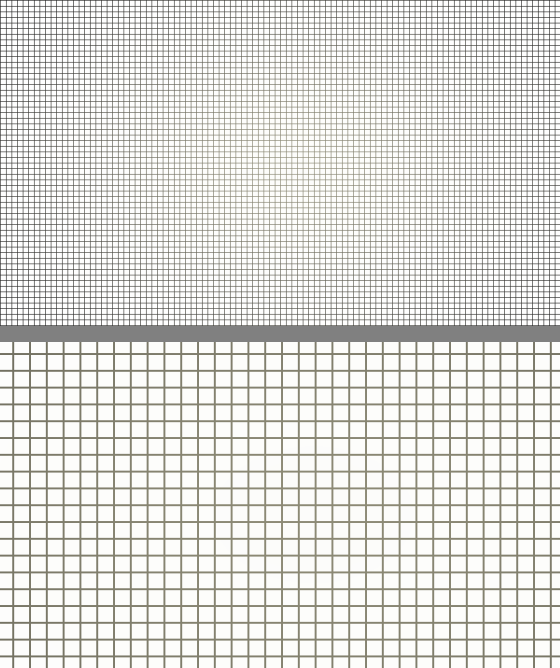
Top, the full canvas; bottom, a detail of the centre.
Give the GLSL for this pattern, as a Shadertoy shader.

```glsl
// Share of a pixel covered by grid lines, per axis, in cell units
vec2 lineCoverage(vec2 cell, float lineWidth, float pixel) {
    vec2 dist = abs(fract(cell + 0.5) - 0.5);
    return clamp(0.5 * (lineWidth + pixel) - dist, 0.0, min(lineWidth, pixel)) / pixel;
}

void mainImage(out vec4 fragColor, in vec2 fragCoord) {
    // Square cells, one hundred across, counted from the top left
    float pixel = 100.0 / iResolution.x;
    vec2 cell = vec2(fragCoord.x, iResolution.y - fragCoord.y) * pixel;
    vec2 cover = lineCoverage(cell - 0.12, 0.115, pixel);
    float ink = 1.0 - (1.0 - cover.x) * (1.0 - cover.y);

    // Ink fades from near black at the corners to olive grey in the middle
    vec2 uv = fragCoord / iResolution.xy;
    float radius = length((uv - vec2(0.52, 0.49)) * vec2(1.0, 0.85));
    vec3 inkColor = mix(vec3(0.55, 0.54, 0.46), vec3(0.14), smoothstep(0.0, 0.68, radius));

    // Paper with a barely warm glow in the centre
    vec3 paper = mix(vec3(0.99, 0.99, 0.982), vec3(0.995), smoothstep(0.0, 0.5, radius));
    fragColor = vec4(mix(paper, inkColor, ink), 1.0);
}
```
